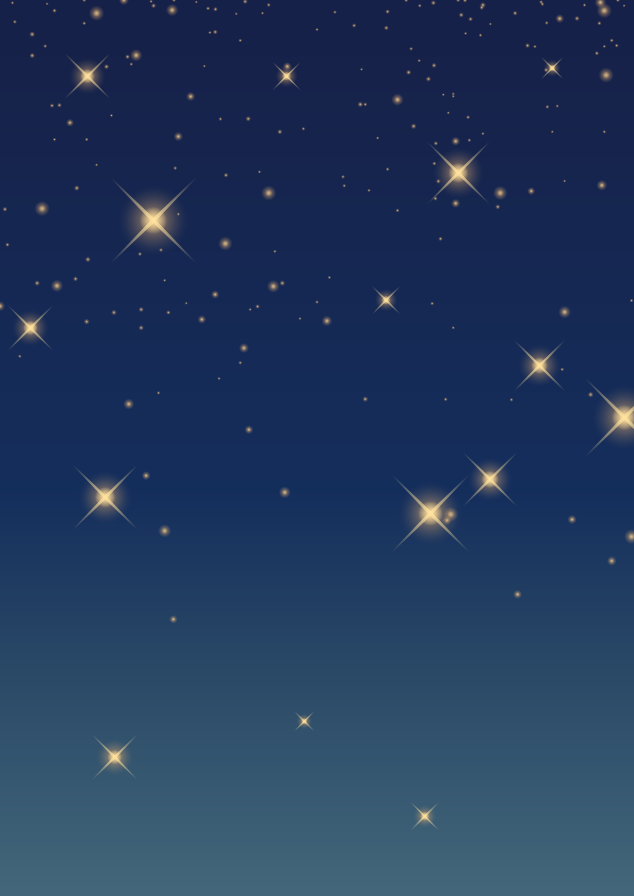
Reproduce this background procedurally as a Shadertoy shader.

```glsl
// Draws a dusk sky, navy to teal, with warm glowing stars thinning out toward the horizon.

const vec3 ZENITH  = vec3(0.086, 0.130, 0.285);
const vec3 NIGHT   = vec3(0.080, 0.180, 0.360);
const vec3 DUSK    = vec3(0.160, 0.280, 0.400);
const vec3 HORIZON = vec3(0.265, 0.405, 0.480);
const vec3 HALO    = vec3(0.850, 0.660, 0.440);
const vec3 CORE    = vec3(1.000, 0.890, 0.620);

// Landmark stars: x as a share of the width, y and glow radius as shares of the height
const int BRIGHT_COUNT = 15;
const vec3 BRIGHT[BRIGHT_COUNT] = vec3[](
    vec3(0.242, 0.754, 0.040), vec3(0.723, 0.807, 0.029), vec3(0.138, 0.915, 0.021),
    vec3(0.048, 0.634, 0.021), vec3(0.851, 0.592, 0.024), vec3(0.985, 0.534, 0.037),
    vec3(0.773, 0.465, 0.025), vec3(0.679, 0.427, 0.036), vec3(0.166, 0.445, 0.030),
    vec3(0.181, 0.155, 0.021), vec3(0.609, 0.665, 0.013), vec3(0.452, 0.915, 0.013),
    vec3(0.871, 0.924, 0.010), vec3(0.670, 0.089, 0.013), vec3(0.480, 0.195, 0.009));

float hash(float n) {
    return fract(sin(n * 127.1) * 43758.5453);
}

vec3 skyColor(float y) {
    vec3 sky = mix(HORIZON, DUSK, clamp(y / 0.26, 0.0, 1.0));
    sky = mix(sky, NIGHT, clamp((y - 0.26) / 0.19, 0.0, 1.0));
    return mix(sky, ZENITH, clamp((y - 0.45) / 0.50, 0.0, 1.0));
}

// Soft disc that fades from the centre out to the radius
float glow(vec2 d, float radius, float falloff) {
    return pow(max(1.0 - length(d) / radius, 0.0), falloff);
}

// Thin streak along the x axis, tapering to both ends
float streak(vec2 d, float reach, float width, float pixel) {
    float taper = max(1.0 - abs(d.x) / reach, 0.0);
    float halfWidth = width * taper;
    return taper * (1.0 - smoothstep(halfWidth, halfWidth + pixel, abs(d.y)));
}

vec3 addSmallStar(vec3 color, vec2 d, float radius, float strength) {
    color = mix(color, HALO, strength * glow(d, radius, 1.2));
    return mix(color, CORE, 0.6 * strength * glow(d, radius * 0.45, 1.0));
}

vec3 addBrightStar(vec3 color, vec2 d, float radius, float pixel) {
    vec2 q = vec2(d.x + d.y, d.x - d.y) * 0.7071;
    float reach = 1.7 * radius;
    float rays = max(streak(q, reach, 0.04 * radius, pixel),
                     streak(q.yx, reach, 0.04 * radius, pixel));
    color = mix(color, HALO, 0.85 * glow(d, radius, 1.6));
    color = mix(color, CORE, 0.75 * rays);
    return mix(color, CORE, glow(d, radius * 0.38, 0.9));
}

// Random stars; a higher crowding packs more of them near the top
vec3 addField(vec3 color, vec2 p, float aspect, int count, float seed,
              float depth, float crowding, vec2 sizes, float strength) {
    for (int i = 0; i < count; i++) {
        float n = seed + float(i);
        float x = aspect * hash(n);
        float y = 1.0 - depth * pow(hash(n + 0.37), crowding);
        float radius = mix(sizes.x, sizes.y, hash(n + 0.71));
        color = addSmallStar(color, p - vec2(x, y), radius, strength);
    }
    return color;
}

void mainImage(out vec4 fragColor, in vec2 fragCoord) {
    vec2 p = fragCoord / iResolution.y;
    float aspect = iResolution.x / iResolution.y;
    float pixel = 1.0 / iResolution.y;

    vec3 color = skyColor(p.y);

    // Fine star dust, then the scattered medium stars
    color = addField(color, p, aspect, 140, 3.0, 0.45, 2.2, vec2(0.0018, 0.0035), 0.75);
    color = addField(color, p, aspect, 42, 211.0, 0.75, 1.4, vec2(0.0045, 0.0090), 0.80);

    // Landmark stars with diagonal rays
    for (int i = 0; i < BRIGHT_COUNT; i++) {
        vec2 center = vec2(BRIGHT[i].x * aspect, BRIGHT[i].y);
        color = addBrightStar(color, p - center, BRIGHT[i].z, pixel);
    }

    fragColor = vec4(color, 1.0);
}
```
